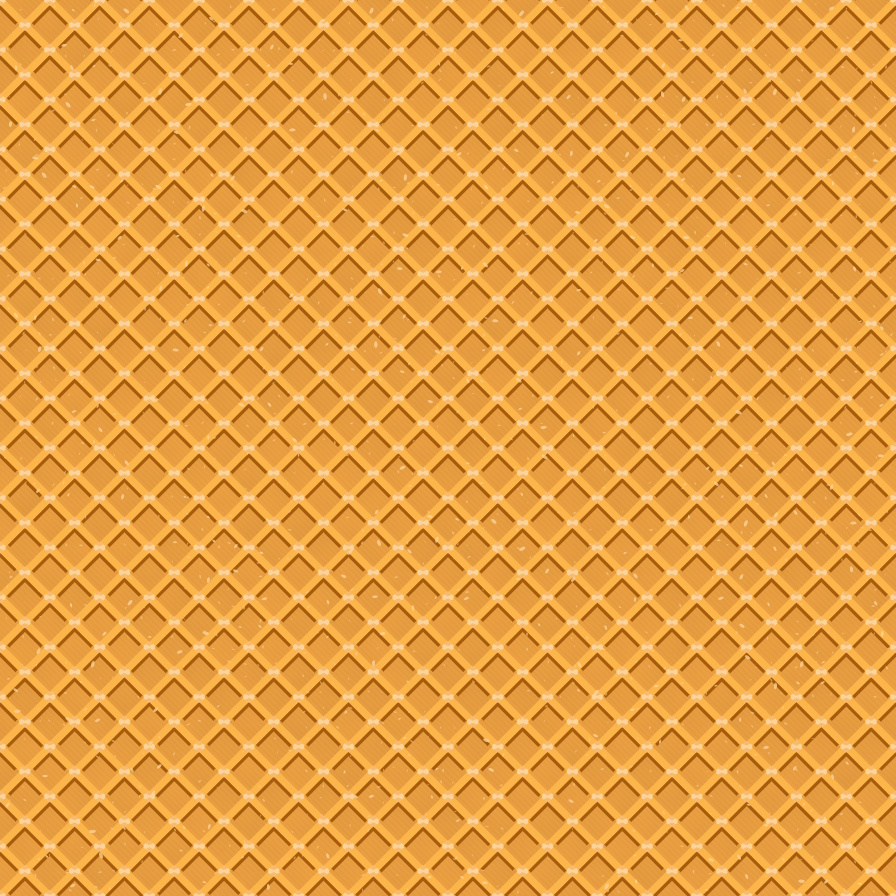
Give the GLSL for this pattern, as a Shadertoy shader.

```glsl
#define REPEATS 18.0
#define RIDGE_WIDTH 0.21
#define GROOVE_WIDTH 0.09
#define HATCH_LINES 8.0
#define HATCH_DEPTH 0.012
#define FLECK_CHANCE 0.3
#define CELL_COLOR vec3(0.90, 0.61, 0.25)
#define RIDGE_COLOR vec3(0.99, 0.71, 0.29)
#define GROOVE_COLOR vec3(0.65, 0.36, 0.04)
#define GLOW_COLOR vec3(0.97, 0.73, 0.43)
#define PALE_COLOR vec3(0.99, 0.83, 0.60)

const float TAU = 6.2831853;

vec2 hash2(vec2 p) {
    vec3 h = fract(p.xyx * vec3(0.1031, 0.1030, 0.0973));
    h += dot(h, h.yzx + 33.33);
    return fract((h.xx + h.yz) * h.zy);
}

float cornerSlope(vec2 corner, vec2 offset, float period) {
    float angle = TAU * hash2(mod(corner, period) + 7.0).x;
    return dot(vec2(cos(angle), sin(angle)), offset);
}

// Gradient noise that wraps after a whole number of cells
float wrappedNoise(vec2 uv, float period) {
    vec2 p = uv * period, i = floor(p), f = fract(p);
    vec2 u = f * f * f * (f * (f * 6.0 - 15.0) + 10.0);
    vec2 e = vec2(1.0, 0.0);
    float low = mix(cornerSlope(i, f, period), cornerSlope(i + e, f - e, period), u.x);
    float high = mix(cornerSlope(i + e.yx, f - e.yx, period),
                     cornerSlope(i + 1.0, f - 1.0, period), u.x);
    return mix(low, high, u.y);
}

float fill(float dist, float pixel) {
    return clamp(0.5 - dist / pixel, 0.0, 1.0);
}

// Sparse, clustered slivers, at most one per grid square
float flecks(vec2 uv, float grid, float maxRadius, float pixel) {
    vec2 p = uv * grid;
    vec2 id = mod(floor(p), grid);
    vec2 place = hash2(id + grid), shape = hash2(id + grid * 3.0);
    vec2 v = fract(p) - mix(vec2(0.25), vec2(0.75), place);
    float angle = TAU * shape.x;
    v = mat2(cos(angle), sin(angle), -sin(angle), cos(angle)) * v;
    float dist = length(v * vec2(1.0, 2.0)) - maxRadius * mix(0.4, 1.0, shape.y);
    float chance = FLECK_CHANCE + 0.4 * wrappedNoise(id / grid, 6.0);
    float present = step(hash2(id + grid * 5.0).x, chance);
    return present * fill(dist, pixel * grid * 1.4);
}

void mainImage(out vec4 fragColor, in vec2 fragCoord) {
    vec2 uv = fragCoord / iResolution.xy;
    float pixel = 1.0 / min(iResolution.x, iResolution.y);
    float latticePixel = pixel * REPEATS * 1.4142;

    // Diagonal lattice: ridges run along whole values of q
    vec2 p = uv * REPEATS;
    vec2 q = vec2(p.x + p.y, p.x - p.y);
    vec2 t = fract(q);
    vec2 center = floor(q) + 0.5;
    vec2 cellId = mod(vec2(center.x + center.y, center.x - center.y) * 0.5, REPEATS);
    vec2 variation = hash2(floor(cellId * 2.0 + 0.5));

    // Sunken cell with fine hatching
    float halfRidge = 0.5 * RIDGE_WIDTH;
    vec2 fromCenter = abs(t - 0.5);
    float cell = fill(max(fromCenter.x, fromCenter.y) - 0.5 + halfRidge, latticePixel);
    float hatchFade = 1.0 - smoothstep(0.25, 0.6, HATCH_LINES * latticePixel);
    float hatch = sin(TAU * HATCH_LINES * t.x) * HATCH_DEPTH * hatchFade;
    float tone = 0.02 * (variation.x - 0.5) + 0.02 * wrappedNoise(uv, 36.0);
    vec3 color = mix(RIDGE_COLOR, CELL_COLOR * (1.0 + hatch + tone), cell);

    // Shadow along the two upper edges
    vec2 up = vec2(t.x, 1.0 - t.y);
    float rise = max(up.x, up.y), reach = min(up.x, up.y);
    float groove = abs(rise - 1.0 + halfRidge + 0.5 * GROOVE_WIDTH) - 0.5 * GROOVE_WIDTH;
    groove = max(groove, halfRidge + 0.03 + 0.1 * variation.y - reach);
    color = mix(color, GROOVE_COLOR, fill(groove, latticePixel));

    // Glint on every crossing: soft diamond with a flared bow
    vec2 d = fract(q + 0.5) - 0.5;
    vec2 c = 0.5 * abs(vec2(d.x + d.y, d.x - d.y));
    float crossPixel = pixel * REPEATS;
    float diamond = c.x + c.y - 0.14;
    float bow = max(max(c.x - 0.11, c.y - 0.02 - 0.5 * c.x), diamond);
    color = mix(color, GLOW_COLOR, fill(diamond, crossPixel * 1.4) * (1.0 - cell));
    color = mix(color, PALE_COLOR, fill(bow, crossPixel));

    // Worn flecks in two sizes
    float wear = max(flecks(uv, 32.0, 0.12, pixel), 0.7 * flecks(uv, 60.0, 0.12, pixel));
    color = mix(color, PALE_COLOR, 0.75 * wear);

    fragColor = vec4(color, 1.0);
}
```
